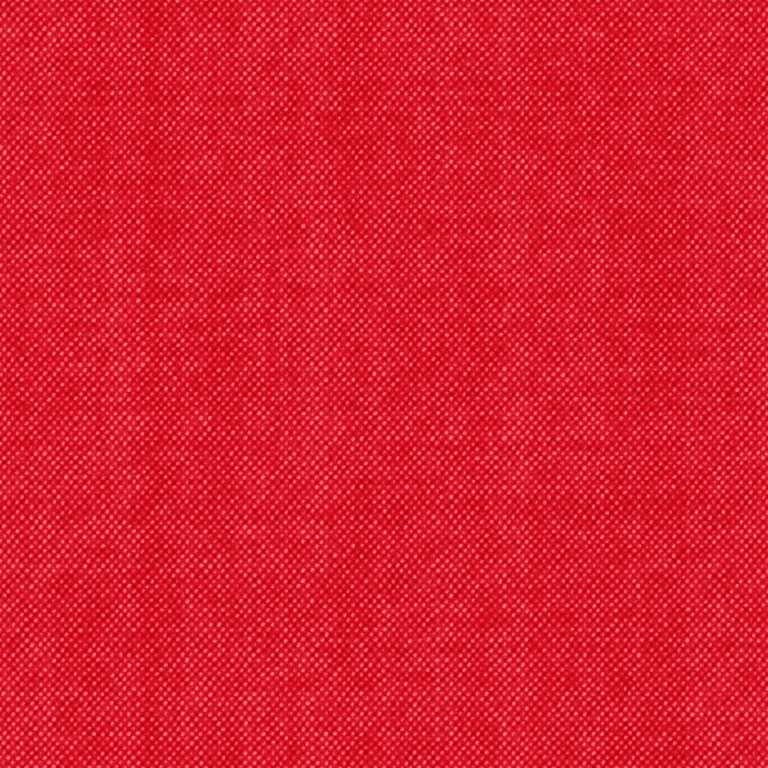
Reproduce this texture procedurally as a WebGL 2 fragment shader.

```glsl
#version 300 es
precision highp float;
// Tightly woven red cloth: a plain weave where round dark floats alternate
// with pale, slightly slanted upright ones. A cosine checker gives the relief,
// hashes shift and shade each float, and the tone then picks a red.

uniform vec2 u_resolution;
out vec4 fragColor;

const float PI = 3.14159265;
const vec2 REPEATS = vec2(86.0, 78.0); // weave repeats across and down
const float BASE_TONE = 0.51;
const float RELIEF = 0.56;        // contrast between pale and dark floats
const float FLOAT_VARIATION = 0.55;
const float THREAD_VARIATION = 0.15;
const float GAP_DEPTH = 0.16;     // shade in the holes between threads
const float GLINT = 0.30;         // sheen on the upper side of dark floats
const float FIBRE = 0.10;
const float MOTTLE = 0.07;        // unevenness of the cloth
const float WOBBLE = 0.22;        // thread drift, in thread widths
const float JITTER = 0.36;        // shift of single floats, in thread widths
const float SLANT = 0.07;         // lean of the upright floats
const int SAMPLES = 3;            // antialiasing grid per side

const vec3 SHADOW_RED = vec3(0.68, 0.01, 0.04);
const vec3 DEEP_RED = vec3(0.75, 0.03, 0.07);
const vec3 RED = vec3(0.82, 0.04, 0.10);
const vec3 MID_RED = vec3(0.84, 0.10, 0.18);
const vec3 WARM_RED = vec3(0.90, 0.18, 0.26);
const vec3 ROSE = vec3(0.95, 0.27, 0.35);
const vec3 PALE_ROSE = vec3(0.98, 0.37, 0.45);
const vec3 SHEEN = vec3(1.0, 0.48, 0.55);

float hash(vec2 p) {
  vec3 h = fract(vec3(p.xyx) * 0.1031);
  h += dot(h, h.yzx + 33.33);
  return fract((h.x + h.y) * h.z);
}

// Smooth drift made of sines with unrelated directions
float layeredSines(vec2 p) {
  float sum = 0.0;
  float weight = 0.5;
  for (int i = 0; i < 4; i++) {
    sum += weight * sin(p.x + 1.3 * sin(p.y + float(i)));
    p = mat2(1.2, 1.1, -1.1, 1.2) * p + 2.7;
    weight *= 0.6;
  }
  return sum;
}

vec3 clothColour(float tone) {
  vec3 c = mix(SHADOW_RED, DEEP_RED, smoothstep(-0.20, 0.10, tone));
  c = mix(c, RED, smoothstep(0.10, 0.30, tone));
  c = mix(c, MID_RED, smoothstep(0.30, 0.50, tone));
  c = mix(c, WARM_RED, smoothstep(0.50, 0.69, tone));
  c = mix(c, ROSE, smoothstep(0.69, 0.86, tone));
  c = mix(c, PALE_ROSE, smoothstep(0.86, 1.0, tone));
  return mix(c, SHEEN, smoothstep(1.0, 1.3, tone));
}

float weaveTone(vec2 uv) {
  // Thread coordinates: two threads per repeat, gently bent
  vec2 q = uv * REPEATS * 2.0;
  q += WOBBLE * vec2(layeredSines(uv * 83.0), layeredSines(uv.yx * 71.0 + 4.0));
  q.x -= SLANT * sin(2.0 * PI * q.y);
  vec2 cell = floor(q + 0.5);
  vec2 p = (q - cell) * 2.0;

  // Variation fades at cell borders so neighbours join smoothly
  vec2 fade = 1.0 - p * p;
  float dome = fade.x * fade.y;
  vec2 shift = vec2(hash(cell + 11.0), hash(cell + 43.0)) - 0.5;
  q += JITTER * shift * dome;

  // Over-and-under relief: positive on pale floats, negative on dark ones
  vec2 crest = cos(PI * q);
  vec2 valley = sin(PI * q);
  float relief = crest.x * crest.y;
  float gap = abs(valley.x * valley.y);

  float floatShade = (hash(cell) - 0.5) * dome;
  float threadShade = (hash(vec2(cell.x, 7.0)) - 0.5) * fade.x
                    + (hash(vec2(19.0, cell.y)) - 0.5) * fade.y;

  // Sheen near the top edge of dark floats, strands along both kinds
  float dark = smoothstep(0.0, 0.6, -relief);
  float glint = dark * dome * smoothstep(0.0, 0.7, p.y) * hash(cell + 31.0);
  float strand = sin(mix(p.x, p.y, dark) * 6.0 + 6.0 * hash(cell + 57.0)) * dome;

  // Patches a few floats wide over wider upright bands
  float mottle = layeredSines(uv * 74.0 + 9.0) + 0.6 * layeredSines(uv * vec2(21.0, 9.0));

  return BASE_TONE + RELIEF * relief - GAP_DEPTH * gap * gap
       + FLOAT_VARIATION * floatShade + THREAD_VARIATION * threadShade
       + GLINT * glint + FIBRE * strand + MOTTLE * mottle;
}

void main() {
  vec3 colour = vec3(0.0);
  for (int j = 0; j < SAMPLES; j++) {
    for (int i = 0; i < SAMPLES; i++) {
      vec2 offset = (vec2(i, j) + 0.5) / float(SAMPLES) - 0.5;
      colour += clothColour(weaveTone((gl_FragCoord.xy + offset) / u_resolution));
    }
  }
  fragColor = vec4(colour / float(SAMPLES * SAMPLES), 1.0);
}
```
